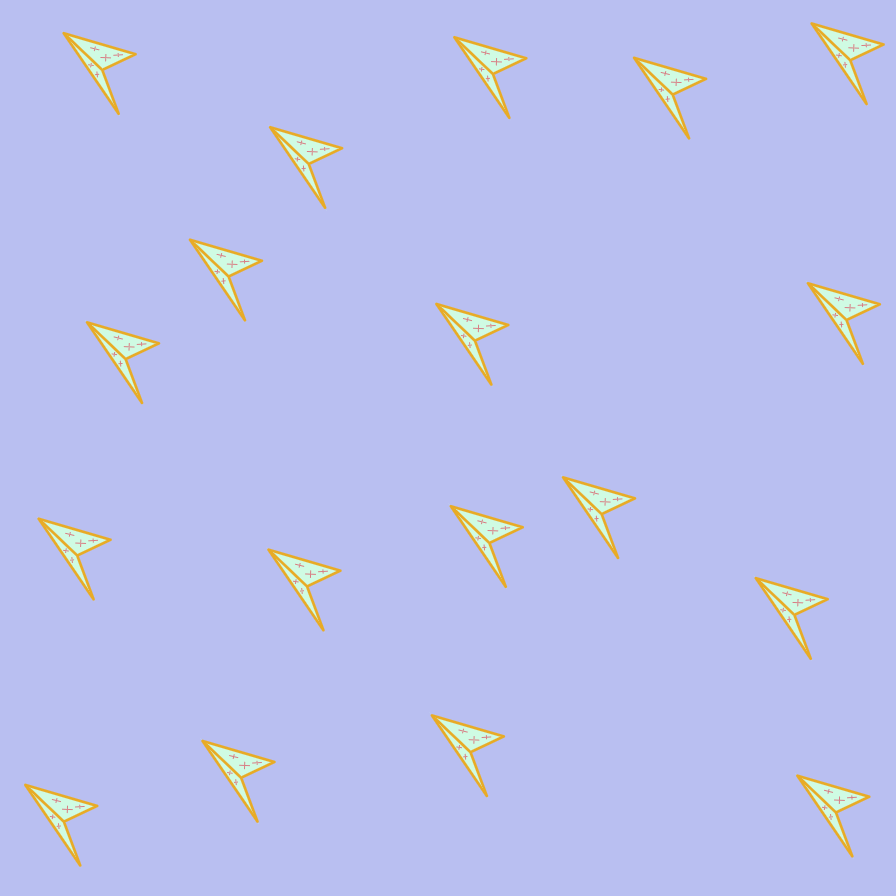
Write a three.js fragment shader that draws this pattern.

```glsl
varying vec2 vUv;

const vec3 BACKGROUND = vec3(0.725, 0.75, 0.945);
const vec3 PAPER = vec3(0.81, 0.985, 0.89);
const vec3 OUTLINE = vec3(0.91, 0.67, 0.15);
const vec3 CROSS_RED = vec3(0.86, 0.34, 0.4);

const vec2 GRID = vec2(5.0, 4.0);
const vec2 NOSE_MIN = vec2(0.008, 0.096);  // range of the nose inside a cell
const vec2 NOSE_MAX = vec2(0.114, 0.242);
const float EMPTY_PERIOD = 10.0;           // one cell in this many stays empty
const float EMPTY_INDEX = 3.0;

// Corners of the dart, measured from its nose
const vec2 NOSE = vec2(0.0);
const vec2 WING = vec2(0.0801, -0.0234);
const vec2 NOTCH = vec2(0.0430, -0.0410);
const vec2 TAIL = vec2(0.0612, -0.0898);

const float OUTLINE_HALF = 0.0015;
const float CROSS_HALF = 0.0005;
const float CROSS_OPACITY = 0.85;
const float SOFTNESS = 0.0012;

vec2 hash2(vec2 p) {
  vec2 q = vec2(dot(p, vec2(127.1, 311.7)), dot(p, vec2(269.5, 183.3)));
  return fract(sin(q + 4.7) * 43758.55);
}

float coverage(float d) {
  return clamp(0.5 - d / SOFTNESS, 0.0, 1.0);
}

float segment(vec2 p, vec2 a, vec2 b) {
  vec2 ab = b - a;
  return length(p - a - ab * clamp(dot(p - a, ab) / dot(ab, ab), 0.0, 1.0));
}

// Signed distance to a line, negative on its right-hand side
float side(vec2 p, vec2 a, vec2 b) {
  vec2 dir = normalize(b - a);
  return dir.x * (p.y - a.y) - dir.y * (p.x - a.x);
}

float triangle(vec2 p, vec2 a, vec2 b, vec2 c) {
  return max(side(p, a, b), max(side(p, b, c), side(p, c, a)));
}

// Distance to a plus sign with given half arms and slope
float plusSign(vec2 p, vec2 center, vec2 arms, float slope) {
  vec2 along = vec2(arms.x, arms.x * slope);
  vec2 across = vec2(-arms.y * slope, arms.y);
  p -= center;
  return min(segment(p, -along, along), segment(p, -across, across));
}

float crosses(vec2 p) {
  float d = plusSign(p, vec2(0.0347, -0.0174), vec2(0.0045, 0.0020), -0.25);
  d = min(d, plusSign(p, vec2(0.0469, -0.0273), vec2(0.0054, 0.0036), -0.04));
  d = min(d, plusSign(p, vec2(0.0608, -0.0243), vec2(0.0048, 0.0017), 0.06));
  d = min(d, plusSign(p, vec2(0.0304, -0.0356), vec2(0.0025, 0.0020), -0.15));
  return min(d, plusSign(p, vec2(0.0373, -0.0460), vec2(0.0017, 0.0027), 0.1));
}

float outline(vec2 p) {
  float d = min(segment(p, NOSE, WING), segment(p, WING, NOTCH));
  d = min(d, min(segment(p, NOTCH, TAIL), segment(p, TAIL, NOSE)));
  return min(d, segment(p, NOSE, NOTCH));
}

void main() {
  // One dart per cell, shifted at random but kept inside it
  vec2 cell = min(floor(vUv * GRID), GRID - 1.0);
  vec2 nose = cell / GRID + mix(NOSE_MIN, NOSE_MAX, hash2(cell));
  vec2 p = vUv - nose;
  float index = cell.x + GRID.x * cell.y;
  float present = step(0.5, abs(mod(index, EMPTY_PERIOD) - EMPTY_INDEX));

  // Paint the layers from the fill up to the outline
  float fill = min(triangle(p, NOSE, WING, NOTCH), triangle(p, NOSE, NOTCH, TAIL));
  vec3 color = mix(BACKGROUND, PAPER, present * coverage(fill));
  color = mix(color, CROSS_RED, present * CROSS_OPACITY * coverage(crosses(p) - CROSS_HALF));
  color = mix(color, OUTLINE, present * coverage(outline(p) - OUTLINE_HALF));
  gl_FragColor = vec4(color, 1.0);
}
```
